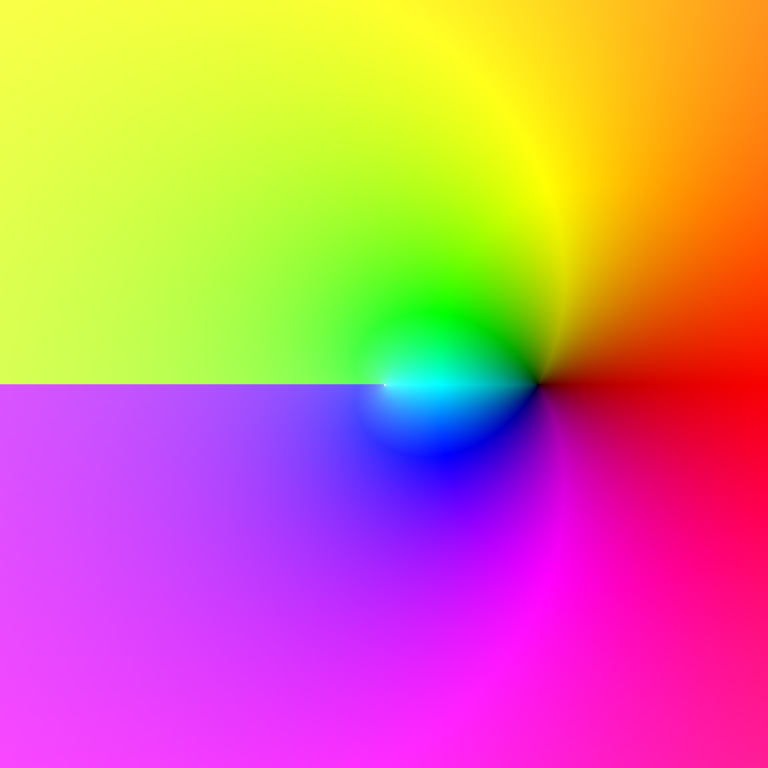
Give the GLSL for this background, as a WebGL 1 fragment shader.

```glsl
precision highp float;
// Domain colouring of the complex logarithm w = log(z) around the origin.
// Hue shows the angle of w and lightness its size: black at the zero z = 1,
// white at the pole z = 0, with the branch cut along the negative real axis.

uniform vec2 u_resolution;

const float TAU = 6.2831853;
const float PLANE_WIDTH = 5.0;               // units of z across the canvas
const vec2 ORIGIN = vec2(0.501, 0.499);      // z = 0 in canvas units
const float LIGHTNESS_POWER = 0.58;          // contrast of the size of w
const vec2 POLE_RADIUS = vec2(0.0006, 0.0018);

// Fully saturated HSL colour; hue in turns.
vec3 hueLight(float hue, float lightness) {
  vec3 pure = clamp(abs(mod(hue * 6.0 + vec3(0.0, 4.0, 2.0), 6.0) - 3.0) - 1.0, 0.0, 1.0);
  return lightness + (pure - 0.5) * (1.0 - abs(2.0 * lightness - 1.0));
}

// Colour of one complex value.
vec3 complexColor(vec2 w, float power) {
  float size = pow(length(w) + 1e-6, power);
  return hueLight(atan(w.y, w.x + 1e-6) / TAU, size / (1.0 + size));
}

void main() {
  float side = min(u_resolution.x, u_resolution.y);
  vec2 p = (gl_FragCoord.xy - ORIGIN * u_resolution) / side;
  vec2 z = p * PLANE_WIDTH;

  // Logarithm on the upper half plane; the lower half is its conjugate.
  float logRadius = log(max(length(z), 1e-5));
  float angle = atan(abs(z.y) + 1e-6, z.x);
  vec3 upper = complexColor(vec2(logRadius, angle), LIGHTNESS_POWER);
  vec3 lower = complexColor(vec2(logRadius, -angle), LIGHTNESS_POWER);

  // Join the halves with a seam one pixel wide.
  vec3 color = mix(lower, upper, clamp(p.y * side, 0.0, 1.0));

  // White point at the pole.
  float pole = 1.0 - smoothstep(POLE_RADIUS.x, POLE_RADIUS.y, length(p));
  gl_FragColor = vec4(mix(color, vec3(1.0), pole), 1.0);
}
```
